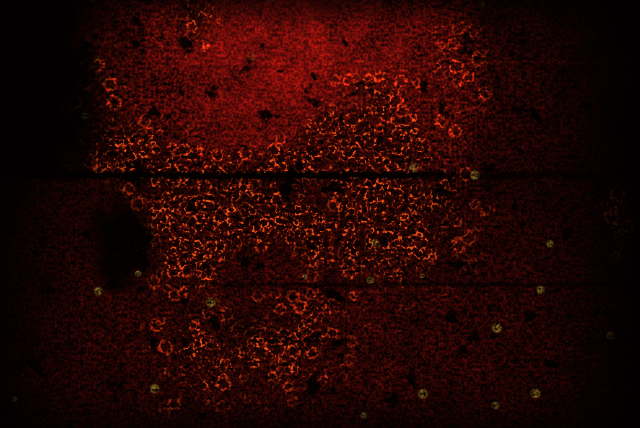
This texture is drawn by a Shadertoy shader. Its source:

```glsl
vec2 hash2(vec2 p) {
    vec3 q = fract(p.xyx * vec3(.1031, .1030, .0973));
    q += dot(q, q.yzx + 33.33);
    return fract((q.xx + q.yz) * q.zy);
}

float gradDot(vec2 cell, vec2 offset) {
    float angle = 6.2832 * hash2(cell + 71.).x;
    return dot(vec2(cos(angle), sin(angle)), offset);
}

float gradientNoise(vec2 p) {
    vec2 i = floor(p), f = fract(p);
    vec2 u = f * f * f * (f * (f * 6. - 15.) + 10.);
    vec2 e = vec2(0, 1);
    return mix(mix(gradDot(i, f), gradDot(i + e.yx, f - e.yx), u.x),
               mix(gradDot(i + e, f - e), gradDot(i + 1., f - 1.), u.x), u.y);
}

float fbm(vec2 p) {
    float sum = 0., amp = .7;
    for (int i = 0; i < 5; i++) {
        sum += amp * gradientNoise(p);
        p = mat2(1.6, 1.2, -1.2, 1.6) * p + 13.7;
        amp *= .58;
    }
    return sum;
}

float blob(vec2 p, vec2 centre, vec2 radius) {
    vec2 q = (p - centre) / radius;
    return exp(-dot(q, q));
}

// x: bright rim, y: hollow centre
vec2 colonies(vec2 p, float density) {
    vec2 cell = floor(p), result = vec2(0);
    float wobble = .16 * gradientNoise(p * 4.);
    for (int y = -1; y <= 1; y++)
    for (int x = -1; x <= 1; x++) {
        vec2 id = cell + vec2(x, y);
        vec2 seed = hash2(id + 19.);
        float radius = .16 + .2 * seed.x;
        float d = length(p - id - .15 - .7 * hash2(id)) - radius + wobble;
        float present = step(seed.y, density);
        result = max(result, present * vec2(smoothstep(.14, .02, abs(d)),
                                            smoothstep(0., -.14, d)));
    }
    return result;
}

// Broad areas overgrown by orange crust
float crustCover(vec2 p) {
    float c = blob(p, vec2(.90, .46), vec2(.19, .15));
    c += .95 * blob(p, vec2(.43, .48), vec2(.17, .11));
    c += .6 * blob(p, vec2(.62, .50), vec2(.15, .09));
    c += .85 * blob(p, vec2(.85, .69), vec2(.16, .15));
    c += .85 * blob(p, vec2(.31, .64), vec2(.12, .07));
    c += .6 * blob(p, vec2(.60, .62), vec2(.18, .04));
    c += .75 * blob(p, vec2(.65, .19), vec2(.16, .13));
    c += .5 * blob(p, vec2(.43, .22), vec2(.10, .22));
    c += .7 * blob(p, vec2(.45, .95), vec2(.07, .09));
    c += .42 * blob(p, vec2(1.08, .80), vec2(.08, .20));
    c += .42 * blob(p, vec2(.23, .80), vec2(.10, .13));
    c += .75 * blob(p, vec2(1.45, .48), vec2(.05, .08));
    c -= .7 * blob(p, vec2(.74, .55), vec2(.05, .05));
    c -= .6 * blob(p, vec2(.63, .37), vec2(.09, .05));
    return c;
}

void mainImage(out vec4 fragColor, in vec2 fragCoord) {
    vec2 p = fragCoord / iResolution.y;
    float width = iResolution.x / iResolution.y;
    float broad = fbm(p * 5.), patches = fbm(p * 13. + 40.);
    float fine = gradientNoise(p * 165.) + .7 * gradientNoise(p * vec2(65., 105.) + 9.);
    float grain = clamp(.9 + 1.6 * fine, .05, 2.2);

    // Painted metal: glowing upper plate, dim lower plate
    float upper = smoothstep(.58, .60, p.y);
    float rightPlate = smoothstep(1.07, 1.17, p.x + .1 * broad);
    float glow = .46 * blob(p, vec2(.67, .87), vec2(.46, .36)) * (1. - .65 * rightPlate);
    glow *= smoothstep(.12, .38, p.x + .25 * broad);
    float paint = mix(.17 * blob(p, vec2(.70, .28), vec2(.90, .50)),
                      glow + .08 * blob(p, vec2(1.2, .72), vec2(.38, .30)), upper);
    paint *= 1. + .6 * patches;
    float paintGrain = mix(grain, 1., .55 * smoothstep(.2, .45, paint));
    vec3 col = paint * paintGrain * vec3(1., .11, .075);

    // Orange crust with ring-shaped colonies
    float cover = crustCover(p);
    float crust = smoothstep(.3, .9, cover + .65 * patches + .3 * broad);
    vec2 small = colonies(p * 38., .7);
    vec2 large = colonies(p * 24. + 5., .42);
    float ridge = smoothstep(.24, 0., abs(gradientNoise(p * 48.) + .3 * fine));
    float heat = (.22 + .5 * ridge + .45 * small.x + .35 * large.x) * grain;
    heat *= 1. - .55 * max(small.y, large.y);
    vec3 ember = mix(vec3(.48, .06, .03), vec3(.82, .31, .06), smoothstep(.45, 1.35, heat));
    col = mix(col, ember * min(heat, 1.15), crust * .88);

    // Isolated rings on the bare paint
    float stray = large.x * smoothstep(.12, .4, cover) * (1. - crust);
    col += .4 * stray * grain * vec3(.9, .24, .05);

    // Soot, pits and eroded corners
    float soot = blob(p, vec2(.29, .43), vec2(.09, .11));
    soot += .9 * blob(p, vec2(.08, .82), vec2(.18, .24));
    soot += .5 * blob(p, vec2(.57, .25), vec2(.06, .06));
    soot += .5 * blob(p, vec2(.77, .98), vec2(.06, .04));
    col *= 1. - .93 * smoothstep(.3, .8, soot + .5 * patches + .15 * fine);
    col *= 1. - .9 * smoothstep(.24, .42, fbm(p * 17. + 8.));

    // Horizontal joints
    float seamY = .59 + .005 * gradientNoise(vec2(p.x * 9., 2.));
    float seam = smoothstep(.014, .003, abs(p.y - seamY) + .004 * fine);
    col *= 1. - seam * mix(.97, .65, smoothstep(.95, 1.1, p.x));
    float lowerSeam = smoothstep(.008, .001, abs(p.y - .335 + .004 * broad));
    col *= 1. - .6 * lowerSeam * smoothstep(.3, .6, p.x);
    float hairline = smoothstep(.005, .001, abs(p.y - .855));
    col += .06 * hairline * rightPlate * grain * vec3(1., .1, .07);

    // Sparse olive lichen spots
    vec2 grid = p * 7.5 + 3.;
    vec2 id = floor(grid), seed = hash2(id + 53.);
    float radius = .05 + .06 * seed.x;
    float d = length(grid - id - .2 - .6 * hash2(id + 7.)) + .03 * fine;
    float spot = smoothstep(radius, radius * .65, d) * step(seed.y, .28);
    spot *= 1. - .75 * smoothstep(.55, .7, p.y);
    col = mix(col, vec3(.42, .34, .10) * grain, .75 * spot);

    // Darkened borders
    float vignette = smoothstep(-.08, .25, p.x) * smoothstep(-.03, .28, width - p.x);
    vignette *= smoothstep(-.10, .12, p.y) * smoothstep(-.06, .09, 1. - p.y);
    col *= vignette;
    fragColor = vec4(clamp(col + vec3(.008, .001, .001), 0., 1.), 1);
}
```
